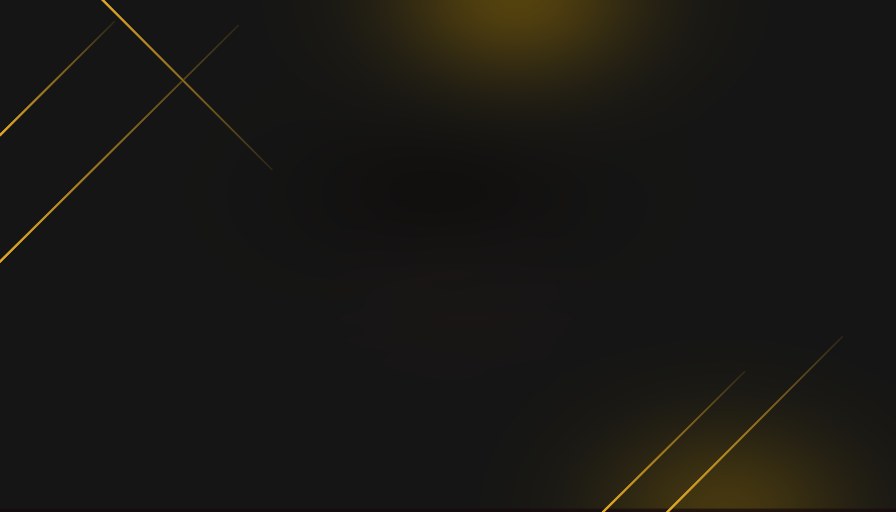
Reproduce this background procedurally as a WebGL 1 fragment shader.

```glsl
precision highp float;
// Dark backdrop with two golden glows, fading diagonal gold lines and a faint warm haze.

uniform vec2 u_resolution;

#define ASPECT 1.7534
#define BASE vec3(0.081, 0.082, 0.081)
#define GLOW_COLOR vec3(0.335, 0.262, 0.055)
#define LINE_COLOR vec3(0.88, 0.66, 0.15)
#define HAZE_COLOR vec3(0.108, 0.086, 0.085)
#define SHADE_COLOR vec3(0.066, 0.058, 0.054)
#define RIM_COLOR vec3(0.085, 0.035, 0.050)
#define LINE_HALF_WIDTH 0.0021
#define GLOW_FALLOFF 2.4

float hash(vec2 p) {
  vec3 q = fract(vec3(p.xyx) * 0.1031);
  q += dot(q, q.yzx + 33.33);
  return fract((q.x + q.y) * q.z);
}

float valueNoise(vec2 p) {
  vec2 cell = floor(p);
  vec2 f = fract(p);
  f = f * f * (3.0 - 2.0 * f);
  float low = mix(hash(cell), hash(cell + vec2(1.0, 0.0)), f.x);
  float high = mix(hash(cell + vec2(0.0, 1.0)), hash(cell + 1.0), f.x);
  return mix(low, high, f.y);
}

// Soft elliptical spot, 1 at its center
float glow(vec2 p, vec2 center, vec2 radius) {
  vec2 d = (p - center) / radius;
  return exp(-GLOW_FALLOFF * dot(d, d));
}

// Line coverage, bright at the start and fading toward the end
float fadingLine(vec2 p, vec2 start, vec2 end) {
  vec2 axis = end - start;
  float t = clamp(dot(p - start, axis) / dot(axis, axis), 0.0, 1.0);
  float dist = length(p - start - axis * t);
  float halfPixel = 0.5 / u_resolution.y;
  float halfWidth = LINE_HALF_WIDTH * mix(1.15, 0.75, t);
  float edge = 1.0 - smoothstep(halfWidth - halfPixel, halfWidth + halfPixel, dist);
  return edge * mix(1.0, 0.12, t);
}

void main() {
  // Canvas units: height 1, width ASPECT
  vec2 p = gl_FragCoord.xy / u_resolution * vec2(ASPECT, 1.0);
  vec3 color = BASE;

  // Dim patch above a streaky warm haze
  float streaks = valueNoise(p * vec2(9.0, 45.0));
  color = mix(color, SHADE_COLOR, 0.9 * glow(p, vec2(0.86, 0.62), vec2(0.40, 0.22)));
  color = mix(color, HAZE_COLOR, (0.45 + 0.3 * streaks) * glow(p, vec2(0.89, 0.39), vec2(0.36, 0.22)));

  // Golden glows at the top and bottom edges
  color = mix(color, GLOW_COLOR, 0.98 * glow(p, vec2(1.01, 1.01), vec2(0.37, 0.255)));
  color = mix(color, GLOW_COLOR, 0.75 * glow(p, vec2(1.42, 0.0), vec2(0.37, 0.26)));

  // Thin dark red rim along the bottom
  float rim = 1.0 - smoothstep(0.004, 0.009, p.y);
  color = mix(color, RIM_COLOR, 0.75 * rim);

  // Diagonal lines: three at the upper left, two at the lower right
  float lines = fadingLine(p, vec2(0.0, 0.736), vec2(0.224, 0.958));
  lines = max(lines, fadingLine(p, vec2(0.0, 0.489), vec2(0.466, 0.950)));
  lines = max(lines, fadingLine(p, vec2(0.199, 1.002), vec2(0.532, 0.669)));
  lines = max(lines, fadingLine(p, vec2(1.180, 0.0), vec2(1.457, 0.274)));
  lines = max(lines, fadingLine(p, vec2(1.306, 0.0), vec2(1.648, 0.342)));
  color = mix(color, LINE_COLOR, lines);

  gl_FragColor = vec4(color, 1.0);
}
```
